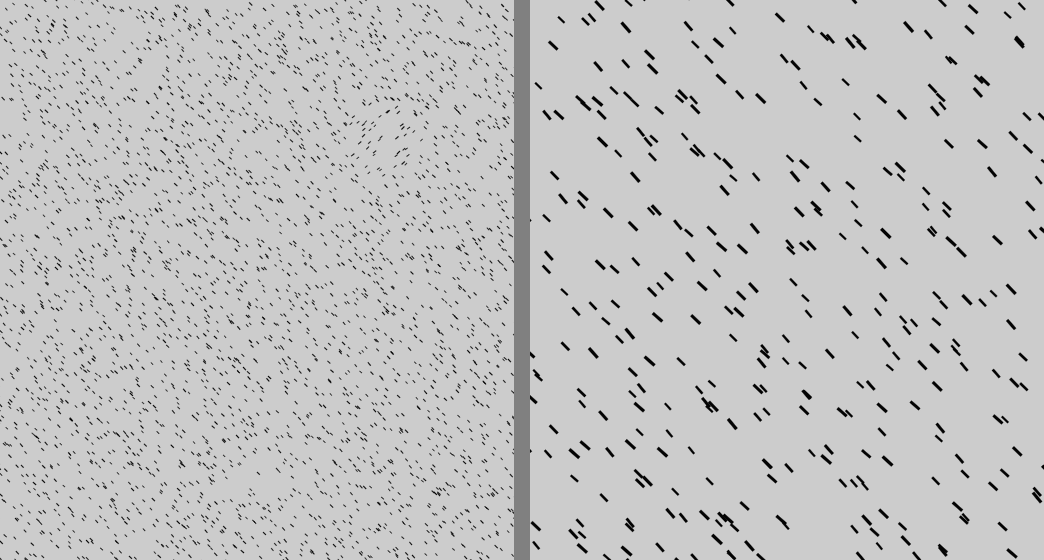
Left: the whole. Right: its middle third, enlarged.
This texture is drawn by a Shadertoy shader. Its source:

```glsl
const vec3 PAPER = vec3(0.80);
const vec3 INK = vec3(0.01);
const float CELLS = 40.0;            // grid cells per canvas height
const int MAX_DASHES = 4;            // candidates in each cell
const float DASH_CHANCE = 0.51;
const vec2 DASH_HALF = vec2(0.0033, 0.00082);
const float SIZE_JITTER = 0.2;
const float FIELD_ANGLE = -0.80;     // falling to the right
const float PATCH_ANGLE = 0.72;      // rising to the right
const float ANGLE_JITTER = 0.09;
const vec2 PATCH_CENTER = vec2(0.686, 0.753);
const float PATCH_RADIUS = 0.068;
const float FILTER_PIXELS = 1.1;

uint mixBits(uint n) {
    n = (n ^ (n >> 16)) * 0x7feb352du;
    n = (n ^ (n >> 15)) * 0x846ca68bu;
    return n ^ (n >> 16);
}

// Four random values for one dash of one cell
vec4 hash4(ivec2 cell, int index) {
    uint seed = mixBits(uint(cell.x + 512) + mixBits(uint(cell.y + 512) + mixBits(uint(index + 7))));
    uvec4 bits;
    bits.x = mixBits(seed + 1u);
    bits.y = mixBits(bits.x + 2u);
    bits.z = mixBits(bits.y + 3u);
    bits.w = mixBits(bits.z + 4u);
    return vec4(bits >> 8) / 16777216.0;
}

// Box-filtered coverage of a rectangle, exact even below one pixel
float boxCoverage(vec2 p, vec2 halfSize, float filterWidth) {
    vec2 reach = vec2(0.5 * filterWidth);
    vec2 overlap = min(p + reach, halfSize) - max(p - reach, -halfSize);
    overlap = max(overlap, 0.0) / filterWidth;
    return overlap.x * overlap.y;
}

float dashCoverage(vec2 p, vec2 center, vec2 variation, float filterWidth) {
    bool inPatch = distance(center, PATCH_CENTER) < PATCH_RADIUS;
    float angle = inPatch ? PATCH_ANGLE : FIELD_ANGLE;
    angle += ANGLE_JITTER * (2.0 * variation.x - 1.0);
    vec2 along = vec2(cos(angle), sin(angle));
    vec2 offset = p - center;
    vec2 local = vec2(dot(offset, along), dot(offset, vec2(-along.y, along.x)));
    float size = 1.0 + SIZE_JITTER * (2.0 * variation.y - 1.0);
    return boxCoverage(local, DASH_HALF * size, filterWidth);
}

void mainImage(out vec4 fragColor, in vec2 fragCoord) {
    vec2 p = fragCoord / iResolution.y;
    float filterWidth = FILTER_PIXELS / iResolution.y;
    ivec2 home = ivec2(floor(p * CELLS));
    float bare = 1.0;

    // Scatter dashes over this cell and its neighbours
    for (int y = -1; y <= 1; y++) {
        for (int x = -1; x <= 1; x++) {
            ivec2 cell = home + ivec2(x, y);
            for (int i = 0; i < MAX_DASHES; i++) {
                vec4 random = hash4(cell, i);
                if (random.z > DASH_CHANCE) continue;
                vec2 center = (vec2(cell) + random.xy) / CELLS;
                vec2 variation = vec2(random.w, random.z / DASH_CHANCE);
                bare *= 1.0 - dashCoverage(p, center, variation, filterWidth);
            }
        }
    }

    fragColor = vec4(mix(INK, PAPER, bare), 1.0);
}
```
